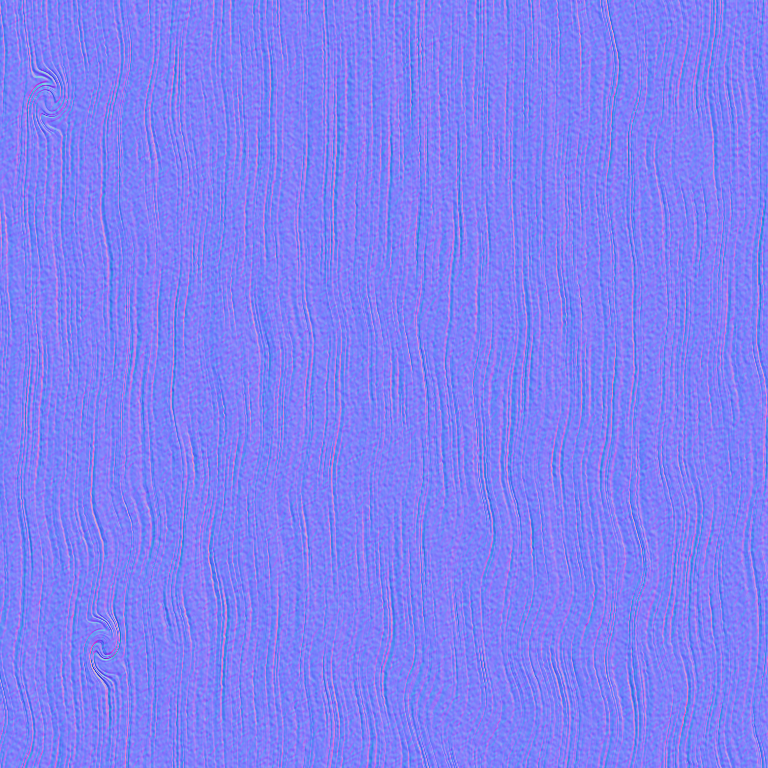
This texture map is drawn by a three.js fragment shader. Its source:

```glsl
varying vec2 vUv;

float hash(vec2 p) {
  return fract(sin(dot(p, vec2(127.1, 311.7))) * 43758.545);
}

float noise(vec2 p) {
  vec2 i = floor(p);
  vec2 f = fract(p);
  f = f * f * (3.0 - 2.0 * f);
  float low = mix(hash(i), hash(i + vec2(1.0, 0.0)), f.x);
  float high = mix(hash(i + vec2(0.0, 1.0)), hash(i + vec2(1.0, 1.0)), f.x);
  return mix(low, high, f.y);
}

// Twists the grain around sparse knots, at most one per grid cell
vec2 swirl(vec2 p, float cells, float radius, float turn) {
  vec2 cell = floor(p * cells);
  vec2 jitter = vec2(hash(cell + 3.7), hash(cell + 9.2));
  vec2 center = (cell + 0.25 + 0.5 * jitter) / cells;
  vec2 d = p - center;
  float present = step(0.68, hash(cell + 21.4));
  float falloff = 1.0 - smoothstep(0.0, radius, length(d * vec2(1.0, 0.7)));
  float angle = turn * present * falloff * falloff;
  float c = cos(angle);
  float s = sin(angle);
  return center + vec2(c * d.x - s * d.y, s * d.x + c * d.y);
}

// Sideways waviness of the fibres, with calm and lively zones
float bend(vec2 p, float amount) {
  float zone = noise(p * vec2(6.0, 3.5) + 5.0);
  zone = 0.12 + zone * zone;
  float broad = sin(p.y * 25.0 + 3.0 * sin(p.x * 9.0 + 1.0) + 2.0 * sin(p.y * 5.0));
  float small = sin(p.y * 51.0 + p.x * 19.0 + 2.0 * sin(p.x * 23.0));
  return amount * zone * (broad + 0.3 * small);
}

// Uneven spacing of the fibres
float crowd(float x, float amount) {
  return amount * sin(x * 97.0 + 3.0 * sin(x * 31.0));
}

// One groove per column: steep left wall, gentle right wall, uneven depth
float grooves(vec2 p, float columns, float lengthScale, float seed) {
  float x = p.x * columns;
  float column = floor(x);
  float t = fract(x) - 0.3 * hash(vec2(column, seed));
  float profile = smoothstep(0.0, 0.25, t) * (1.0 - smoothstep(0.22, 0.7, t));
  float depth = noise(vec2(column + seed, p.y * lengthScale + seed));
  return -profile * (0.1 + 1.8 * depth * depth * depth);
}

// Short bumps, stretched along a turned axis
float grit(vec2 p, float angle, vec2 scale) {
  float c = cos(angle);
  float s = sin(angle);
  return noise(vec2(c * p.x + s * p.y, c * p.y - s * p.x) * scale);
}

float height(vec2 p) {
  vec2 q = swirl(p, 4.0, 0.042, 3.2);
  q.x += bend(q, 0.0085);
  q.x += crowd(q.x, 0.003);
  vec2 ragged = q + vec2(0.0014 * noise(p * vec2(110.0, 190.0)), 0.0);
  float h = 0.00095 * grooves(ragged, 98.0, 10.0, 13.0);
  h += 0.00055 * grooves(ragged, 171.0, 15.0, 47.0);
  h += 0.0006 * noise(ragged * vec2(140.0, 10.0));
  h += 0.0017 * noise(q * vec2(48.0, 7.0));
  h += 0.00072 * grit(p, -0.55, vec2(370.0, 230.0));
  h += 0.00042 * grit(p + 0.37, 0.3, vec2(310.0, 210.0));
  return h;
}

// Surface normal from central differences
vec3 surfaceNormal(vec2 p, float reach) {
  vec2 e = vec2(reach, 0.0);
  float dx = height(p + e.xy) - height(p - e.xy);
  float dy = height(p + e.yx) - height(p - e.yx);
  return normalize(vec3(-dx, -dy, 2.0 * reach));
}

void main() {
  vec3 n = surfaceNormal(vUv, 0.0005);
  vec3 flatColor = vec3(0.503, 0.505, 0.486);
  gl_FragColor = vec4(flatColor + 0.5 * n, 1.0);
}
```
